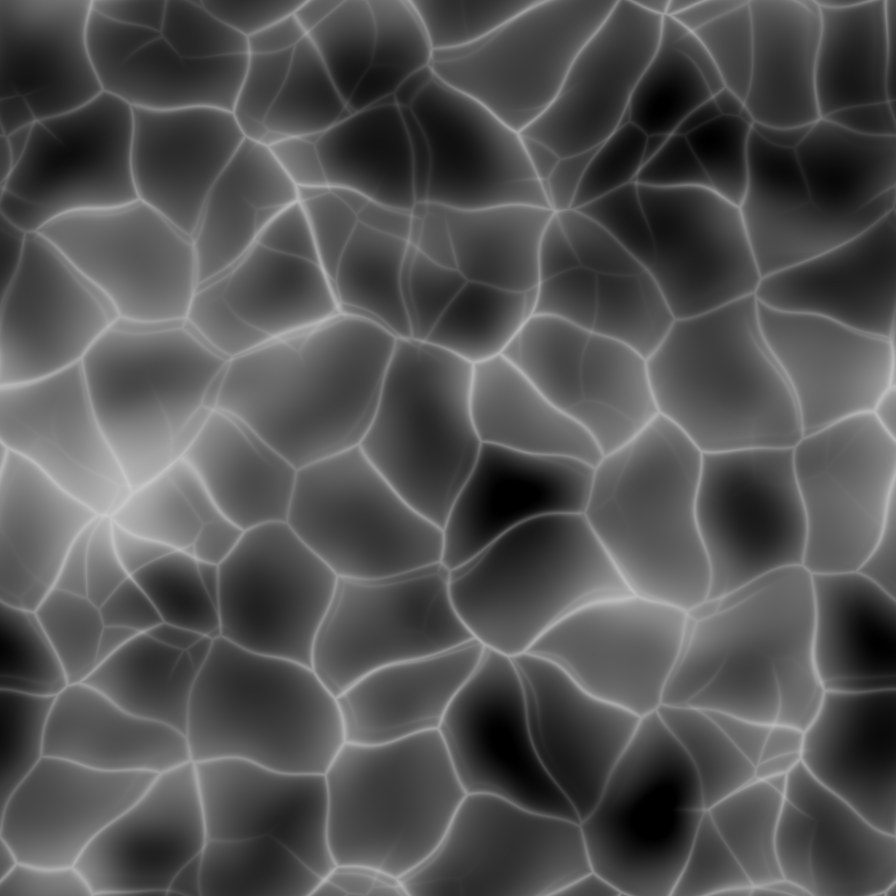
Write a Shadertoy shader that draws this texture.

```glsl
#define CELLS 8.0
#define FINE_CELLS 10.0
#define WARP 0.011
#define FOLD 0.04
#define BASE 0.175
#define TONE_CONTRAST 0.86
#define GLOW 0.23
#define GLOW_FALLOFF 6.5
#define CREST 0.19
#define CREST_FALLOFF 44.0
#define HIGHLIGHT 0.55

const float TAU = 6.28318;

vec2 hash2(vec2 c) {
    vec3 q = fract(c.xyx * vec3(0.1031, 0.1030, 0.0973));
    q += dot(q, q.yzx + 33.33);
    return fract((q.xx + q.yz) * q.zy);
}

// Value noise that wraps after `period` lattice steps
float noise(vec2 uv, float period, float seed) {
    vec2 p = uv * period, i = floor(p), f = p - i;
    f = f * f * f * (f * (f * 6.0 - 15.0) + 10.0);
    vec2 e = vec2(0.0, 1.0);
    float a = hash2(mod(i, period) + seed).x;
    float b = hash2(mod(i + e.yx, period) + seed).x;
    float c = hash2(mod(i + e.xy, period) + seed).x;
    float d = hash2(mod(i + e.yy, period) + seed).x;
    return mix(mix(a, b, f.x), mix(c, d, f.x), f.y);
}

// Layered sines with whole-number frequencies bend the cell walls
vec2 bend(vec2 uv) {
    vec2 t = TAU * uv;
    vec2 w = sin(vec2(2.0 * t.y + t.x, 3.0 * t.x - t.y) + vec2(0.7, 2.1));
    w += 0.6 * sin(vec2(5.0 * t.y - 2.0 * t.x, 4.0 * t.x + 3.0 * t.y) + vec2(4.0, 1.3));
    w += 0.3 * sin(vec2(9.0 * t.y + 4.0 * t.x, 10.0 * t.x - 5.0 * t.y) + vec2(1.9, 5.2));
    return w * WARP;
}

// Wrapping cells: x = distance to the nearest wall, y = smooth glow of all walls
vec2 cellWalls(vec2 uv, float period, float seed) {
    vec2 p = uv * period, home = floor(p), f = p - home;
    vec2 nearCell = vec2(0.0), nearest = vec2(0.0);
    float best = 9.0;
    for (int y = -1; y <= 1; y++)
    for (int x = -1; x <= 1; x++) {
        vec2 g = vec2(x, y);
        vec2 r = g + hash2(mod(home + g, period) + seed) - f;
        float d = dot(r, r);
        if (d < best) { best = d; nearest = r; nearCell = g; }
    }
    float wall = 9.0, glow = 0.0;
    for (int y = -2; y <= 2; y++)
    for (int x = -2; x <= 2; x++) {
        vec2 g = nearCell + vec2(x, y);
        vec2 r = g + hash2(mod(home + g, period) + seed) - f;
        vec2 across = r - nearest;
        if (dot(across, across) > 0.00001) {
            float d = max(dot(0.5 * (r + nearest), normalize(across)), 0.0);
            wall = min(wall, d);
            glow += exp(-GLOW_FALLOFF * d);
        }
    }
    return vec2(wall, 1.6 * glow / (1.0 + glow));
}

float crest(float wall) {
    return exp(-CREST_FALLOFF * (sqrt(wall * wall + 0.0001) - 0.01));
}

void mainImage(out vec4 fragColor, in vec2 fragCoord) {
    vec2 uv = fragCoord / iResolution.xy;
    vec2 bent = uv + bend(uv);

    // The same cells, shifted unevenly, give doubled walls
    vec2 shift = vec2(noise(uv, 6.0, 61.0), noise(uv, 6.0, 83.0)) - 0.5;
    vec2 cells = cellWalls(bent, CELLS, 17.0);
    vec2 folds = cellWalls(bent + FOLD * shift, CELLS, 17.0);
    vec2 fine = cellWalls(bent - FOLD * shift, FINE_CELLS, 41.0);

    // Broad light and dark areas, blurred across the walls
    vec2 drift = bent + 0.05 * shift;
    float tone = 0.36 * noise(drift, 4.0, 5.0) + 0.40 * noise(drift.yx, 7.0, 29.0)
               + 0.24 * noise(drift, 12.0, 47.0) - 0.5;
    float strength = 0.3 + 1.05 * noise(uv, 9.0, 103.0);
    float foldMask = smoothstep(0.45, 0.85, noise(uv, 7.0, 127.0));
    float fineMask = smoothstep(0.45, 0.8, noise(uv, 6.0, 151.0));

    float grey = BASE + TONE_CONTRAST * tone;
    grey += GLOW * mix(cells.y, folds.y, 0.4) * (0.5 + 0.6 * strength);
    grey += CREST * strength * crest(cells.x);
    grey += 0.4 * CREST * foldMask * crest(folds.x);
    grey += fineMask * (0.45 * CREST * crest(fine.x) + 0.1 * (fine.y - 0.6));

    // Roll off the brightest knots
    float over = max(grey - HIGHLIGHT, 0.0);
    grey = min(grey, HIGHLIGHT) + over / (1.0 + 2.0 * over);
    fragColor = vec4(vec3(max(grey, 0.0)), 1.0);
}
```
